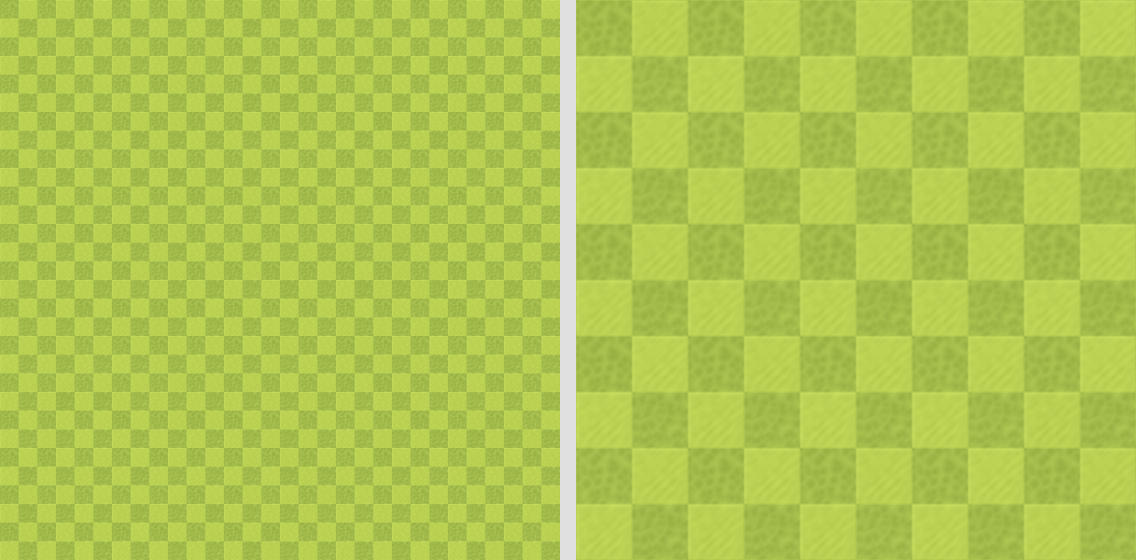
Left: the whole. Right: its middle third, enlarged.
Give the GLSL for this pattern, as a Shadertoy shader.

```glsl
const float CELLS = 30.0;              // squares across and down, even so it tiles
const float TAU = 6.2831853;
const float STRIPES = 5.0;             // diagonal ribs per light square
const float STRIPE_DEPTH = 0.20;
const float MOTTLE_DENSITY = 12.0;     // blotches per pair of squares
const vec2  GRAIN_DENSITY = vec2(14.0, 6.0);
const float HIGHLIGHT_WIDTH = 0.09;    // in squares
const float HIGHLIGHT_GAIN = 0.035;
const float CELL_VARIATION = 0.008;
const float EDGE_SOFTNESS = 0.02;
const vec3 LIGHT_LOW  = vec3(0.695, 0.785, 0.300);
const vec3 LIGHT_HIGH = vec3(0.765, 0.855, 0.350);
const vec3 DARK_LOW   = vec3(0.595, 0.695, 0.265);
const vec3 DARK_HIGH  = vec3(0.685, 0.780, 0.325);

vec2 hash2(vec2 p) {
    vec3 q = fract(vec3(p.xyx) * vec3(0.1031, 0.1030, 0.0973));
    q += dot(q, q.yzx + 33.33);
    return fract((q.xx + q.yz) * q.zy);
}

// Distance to the nearest scattered point, wrapping at the given period
float cellular(vec2 p, vec2 period) {
    vec2 base = floor(p);
    float nearest = 4.0;
    for (int y = -1; y <= 1; y++) {
        for (int x = -1; x <= 1; x++) {
            vec2 cell = base + vec2(x, y);
            vec2 wrapped = floor(mod(cell + 0.5, period));
            vec2 offset = cell + hash2(wrapped) - p;
            nearest = min(nearest, dot(offset, offset));
        }
    }
    return sqrt(nearest);
}

// Smooth checkerboard: 1 on light squares, 0 on dark ones
float checker(vec2 p, float softness) {
    vec2 edgeDist = 0.5 - abs(fract(p) - 0.5);
    vec2 side = 1.0 - 2.0 * mod(floor(p), 2.0);
    vec2 wave = side * smoothstep(0.0, softness, edgeDist);
    return 0.5 + 0.5 * wave.x * wave.y;
}

void mainImage(out vec4 fragColor, in vec2 fragCoord) {
    vec2 p = fragCoord / iResolution.xy * CELLS;
    vec2 local = fract(p);
    vec2 pair = p * 0.5;
    float pixel = CELLS / iResolution.y;
    float light = checker(p, max(EDGE_SOFTNESS, 0.5 * pixel));

    // Blotches and slanted fibres
    float mottle = cellular(pair * MOTTLE_DENSITY, vec2(MOTTLE_DENSITY));
    vec2 slanted = vec2(pair.x - pair.y, pair.x + pair.y);
    float grain = cellular(slanted * GRAIN_DENSITY, GRAIN_DENSITY);

    // Ribs fade out towards the borders and the upper left
    float ribs = sin(TAU * STRIPES * (local.x - local.y) + 0.7 * sin(TAU * local.y));
    vec2 border = smoothstep(0.0, 0.25, local) * smoothstep(0.0, 0.25, 1.0 - local);
    float ribFade = border.x * border.y * mix(0.55, 1.0, smoothstep(-0.6, 0.4, local.x - local.y));

    float lightTone = 0.53 + 0.5 * (grain - 0.5) + 0.25 * (mottle - 0.5)
                    + STRIPE_DEPTH * ribs * ribFade;
    float darkTone = 0.5 + 0.85 * (mottle - 0.5) + 0.45 * (grain - 0.5)
                   + 0.12 * (0.5 - local.y);

    vec3 lightColor = mix(LIGHT_LOW, LIGHT_HIGH, clamp(lightTone, 0.0, 1.0));
    vec3 darkColor = mix(DARK_LOW, DARK_HIGH, clamp(darkTone, 0.0, 1.0));

    // Thin bright rim on the left and top of light squares
    float rim = max(1.0 - smoothstep(0.0, HIGHLIGHT_WIDTH, local.x),
                    smoothstep(1.0 - HIGHLIGHT_WIDTH, 1.0, local.y));
    lightColor += HIGHLIGHT_GAIN * rim;

    vec3 color = mix(darkColor, lightColor, light);
    color += CELL_VARIATION * (hash2(floor(p) + 7.0).x - 0.5);
    fragColor = vec4(color, 1.0);
}
```
